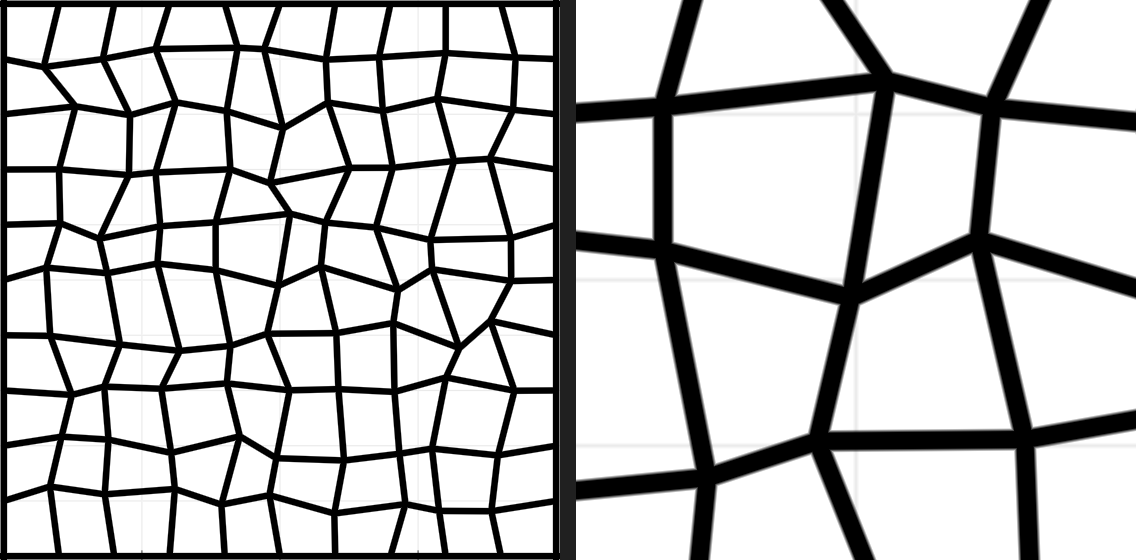
Left: the whole. Right: its middle third, enlarged.
Write a three.js fragment shader that draws this pattern.

```glsl
varying vec2 vUv;

const vec3 PAPER = vec3(1.0);
const vec3 INK = vec3(0.0);
const vec3 GUIDE_COLOR = vec3(0.91);
const vec3 TICK_COLOR = vec3(0.3);
const float CELLS = 10.0;         // mesh cells per side
const float MARGIN = 0.0068;      // canvas edge to frame centre
const float JITTER = 0.3;         // largest vertex shift, in cells
const float LINE_WIDTH = 0.0117;  // widths below are in canvas units
const float GUIDE_WIDTH = 0.0019;
const float TICK_LENGTH = 0.0105;
const float SOFTNESS = 0.0021;
const vec2 GUIDE_STEP = vec2(2.5, 1.0); // guide spacing, in cells
const float SEED = 17.0;

vec2 hash2(vec2 p) {
  vec3 q = fract(vec3(p.xyx + SEED) * vec3(0.1031, 0.1030, 0.0973));
  q += dot(q, q.yzx + 33.33);
  return fract((q.xx + q.yz) * q.zy);
}

// Inner vertices are shifted; those on the frame stay in place.
vec2 vertex(vec2 id) {
  id = clamp(id, 0.0, CELLS);
  vec2 inside = step(0.5, id) * step(id, vec2(CELLS - 0.5));
  return id + (hash2(id) * 2.0 - 1.0) * JITTER * inside.x * inside.y;
}

float segmentDistance(vec2 p, vec2 a, vec2 b) {
  vec2 pa = p - a, ba = b - a;
  float t = clamp(dot(pa, ba) / max(dot(ba, ba), 1e-5), 0.0, 1.0);
  return length(pa - ba * t);
}

float meshDistance(vec2 p) {
  vec2 cell = floor(p);
  float d = 10.0;
  for (int j = -1; j <= 1; j++) {
    for (int i = -1; i <= 1; i++) {
      vec2 id = cell + vec2(float(i), float(j));
      vec2 v = vertex(id);
      d = min(d, segmentDistance(p, v, vertex(id + vec2(1.0, 0.0))));
      d = min(d, segmentDistance(p, v, vertex(id + vec2(0.0, 1.0))));
    }
  }
  return d;
}

float stroke(float d, float width) {
  return clamp((0.5 * width - d) / SOFTNESS + 0.5, 0.0, 1.0);
}

void main() {
  float cellSize = (1.0 - 2.0 * MARGIN) / CELLS;
  vec2 p = (vUv - MARGIN) / cellSize;

  // Faint guides behind the mesh
  vec2 toGuide = abs(fract(p / GUIDE_STEP + 0.5) - 0.5) * GUIDE_STEP * cellSize;
  float guide = stroke(min(toGuide.x, toGuide.y), GUIDE_WIDTH);
  vec3 color = mix(PAPER, GUIDE_COLOR, guide);

  // Short ticks along the bottom
  float tick = stroke(toGuide.x, GUIDE_WIDTH) * stroke(abs(p.y) * cellSize, 2.0 * TICK_LENGTH);
  color = mix(color, TICK_COLOR, tick);

  // Mesh and its straight frame
  float mesh = stroke(meshDistance(p) * cellSize, LINE_WIDTH);
  vec2 toEdge = abs(abs(vUv - 0.5) - (0.5 - MARGIN));
  float frame = stroke(min(toEdge.x, toEdge.y), LINE_WIDTH);
  color = mix(color, INK, max(mesh, frame));

  gl_FragColor = vec4(color, 1.0);
}
```
